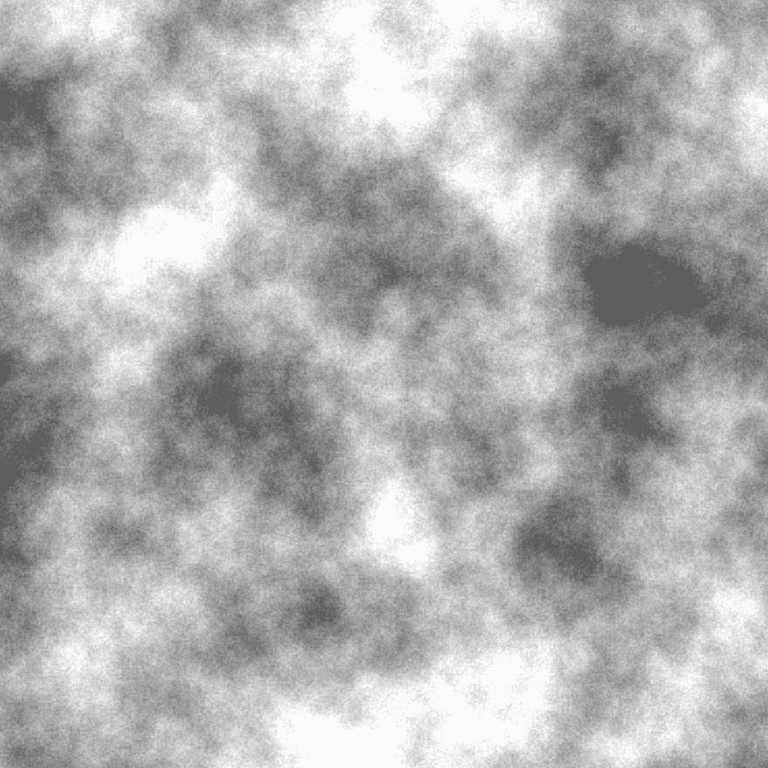
Reproduce this texture procedurally as a Shadertoy shader.

```glsl
// Grey, smoky clouds with a dark, ragged belt across the middle.
// Rotated octaves of gradient noise build the billows, fine grain roughens
// them, and the tone is clipped to a dark grey floor and a near-white ceiling.

const float DARK_GREY = 0.365;
const float NEAR_WHITE = 0.985;
const float MEAN_TONE = 0.79;
const float CLOUD_CONTRAST = 0.59;
const float GRAIN_CONTRAST = 0.12;
const float BELT_DEPTH = 0.27;
const int OCTAVES = 8;

// Integer hash of a lattice cell, from 0 to 1
float hashCell(vec2 cell, uint seed) {
    uvec2 q = uvec2(ivec2(cell));
    uint h = q.x * 1597334677u ^ q.y * 3812015801u ^ seed * 2654435769u;
    h = (h ^ (h >> 16)) * 2246822519u;
    h = (h ^ (h >> 13)) * 3266489917u;
    h ^= h >> 16;
    return float(h >> 8) / 16777216.0;
}

// Slope contribution of one lattice corner
float cornerSlope(vec2 cell, vec2 toPoint, uint seed) {
    float angle = 6.28319 * hashCell(cell, seed);
    return dot(vec2(cos(angle), sin(angle)), toPoint);
}

// Gradient noise centred on zero
float gradientNoise(vec2 p, uint seed) {
    vec2 cell = floor(p);
    vec2 f = p - cell;
    vec2 blend = f * f * f * (f * (f * 6.0 - 15.0) + 10.0);
    vec2 right = vec2(1.0, 0.0);
    vec2 up = vec2(0.0, 1.0);
    float low = mix(cornerSlope(cell, f, seed),
                    cornerSlope(cell + right, f - right, seed), blend.x);
    float high = mix(cornerSlope(cell + up, f - up, seed),
                     cornerSlope(cell + 1.0, f - 1.0, seed), blend.x);
    return mix(low, high, blend.y);
}

// Sum of octaves, each turned to hide the lattice
float fractalNoise(vec2 p, float gain, uint seed) {
    mat2 turnAndDouble = 2.0 * mat2(0.8, 0.6, -0.6, 0.8);
    float sum = 0.0;
    float amplitude = 1.0;
    for (int i = 0; i < OCTAVES; i++) {
        sum += amplitude * gradientNoise(p, seed + uint(i));
        p = turnAndDouble * p + vec2(3.7, 1.3);
        amplitude *= gain;
    }
    return sum;
}

// Soft horizontal belt with a wandering centre line
float belt(vec2 uv, float centre, float width) {
    float wander = 0.12 * gradientNoise(uv * 2.3 + 5.4, 91u);
    float d = (uv.y - centre + wander) / width;
    return exp(-d * d);
}

// Two scales of fine speckle
float grain(vec2 uv) {
    return 0.7 * gradientNoise(uv * 210.0, 41u)
         + 0.8 * gradientNoise(uv * 370.0 + 0.5, 57u);
}

void mainImage(out vec4 fragColor, in vec2 fragCoord) {
    vec2 uv = fragCoord / iResolution.y;

    // Billows and speckle over the darkened belt
    float tone = MEAN_TONE - BELT_DEPTH * belt(uv, 0.5, 0.22);
    tone += CLOUD_CONTRAST * fractalNoise(uv * 3.4 + 1.6, 0.62, 7u);
    tone += GRAIN_CONTRAST * grain(uv);

    fragColor = vec4(vec3(clamp(tone, DARK_GREY, NEAR_WHITE)), 1.0);
}
```
